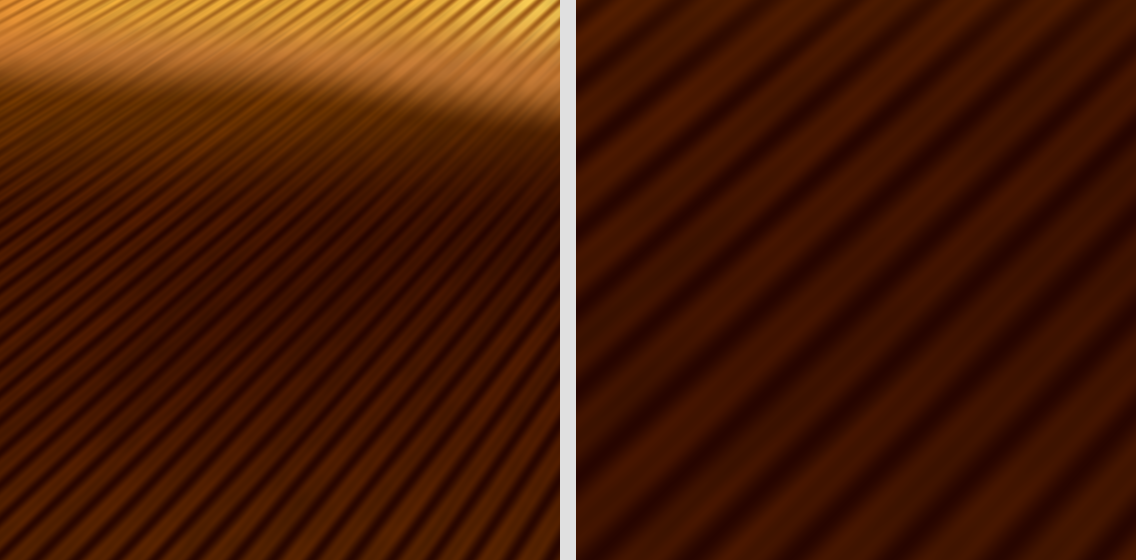
Left, the full canvas; right, a detail of the centre.
Write a Shadertoy shader that draws this background.

```glsl
// Slanted copper-brown ridges fanning out in perspective below a glowing golden band.

float hash(vec2 p) {
    return fract(sin(dot(p, vec2(127.1, 311.7))) * 43758.5453);
}

float noise(vec2 p) {
    vec2 i = floor(p), f = fract(p);
    f = f * f * (3.0 - 2.0 * f);
    return mix(mix(hash(i), hash(i + vec2(1, 0)), f.x),
               mix(hash(i + vec2(0, 1)), hash(i + vec2(1, 1)), f.x), f.y);
}

void mainImage(out vec4 fragColor, in vec2 fragCoord) {
    vec2 uv = fragCoord / iResolution.xy;
    float depth = 1.0 - uv.y;

    // Ridges meet at a far point beyond the upper right corner
    vec2 toVanish = vec2(2.32, 2.22) - uv;
    float lane = 31.5 * toVanish.x / toVanish.y;
    float along = length(toVanish);
    lane += 0.1 * (noise(vec2(lane * 0.7, along * 3.0)) - 0.5);
    float id = floor(lane);
    float across = abs(fract(lane) - 0.5) * 2.0;

    // Soft dark groove, with a faint crease on the crown of each ridge
    float groove = smoothstep(0.28, 1.0, across);
    float crease = 1.0 - smoothstep(0.0, 0.35, across);
    float grain = noise(vec2(lane * 5.0, along * 9.0)) - 0.5;
    float mottle = noise(uv * 38.0) - 0.5;
    float tone = 0.94 + 0.12 * mix(hash(vec2(id, 3.0)), noise(vec2(id, along * 6.0)), 0.6);

    // Brown body: lit below the band, darkest on a diagonal, warmer at the foot
    float shadow = exp(-pow((depth - 0.53 + 0.28 * (uv.x - 0.5)) / 0.17, 2.0));
    shadow *= smoothstep(-0.1, 0.5, uv.x);
    vec3 body = mix(vec3(0.42, 0.205, 0.0), vec3(0.295, 0.1, 0.0),
                    smoothstep(0.15, 0.39, depth));
    body = mix(body, vec3(0.235, 0.065, 0.0), shadow * 0.8);
    body = mix(body, vec3(0.335, 0.135, 0.0), smoothstep(0.7, 1.05, depth));
    vec3 bodyGroove = mix(vec3(0.33, 0.145, 0.0), vec3(0.14, 0.014, 0.0),
                          smoothstep(0.16, 0.42, depth));
    body *= tone * (1.0 - 0.07 * crease + 0.14 * grain + 0.06 * mottle);
    body = mix(body, bodyGroove, groove * 0.9);

    // Golden band: yellow at the top edge, hazy copper beneath
    float haze = smoothstep(0.0, 0.095 + 0.04 * uv.x, depth);
    vec3 gold = mix(vec3(0.89, 0.65, 0.22), vec3(0.75, 0.465, 0.205), haze);
    vec2 corner = uv - vec2(0, 1);
    gold = mix(gold, vec3(0.88, 0.51, 0.19), 0.6 * exp(-dot(corner, corner) * 60.0));
    gold *= 1.0 + 0.12 * grain + 0.05 * mottle;
    gold += vec3(0.05, 0.12, 0.10) * (1.0 - haze) * smoothstep(0.7, 0.95, uv.x) * (1.0 - groove);
    float bite = mix(0.55 + 0.3 * uv.x, 0.18 + 0.16 * uv.x, haze);
    gold = mix(gold, vec3(0.55, 0.29, 0.06), groove * bite);

    // Curved blurred lower edge of the band
    float edge = 0.133 + 0.066 * uv.x * uv.x + 0.006 * sin(uv.x * 9.0);
    float band = 1.0 - smoothstep(edge - 0.06, edge + 0.047, depth);
    fragColor = vec4(clamp(mix(body, gold, band), 0.0, 1.0), 1.0);
}
```
